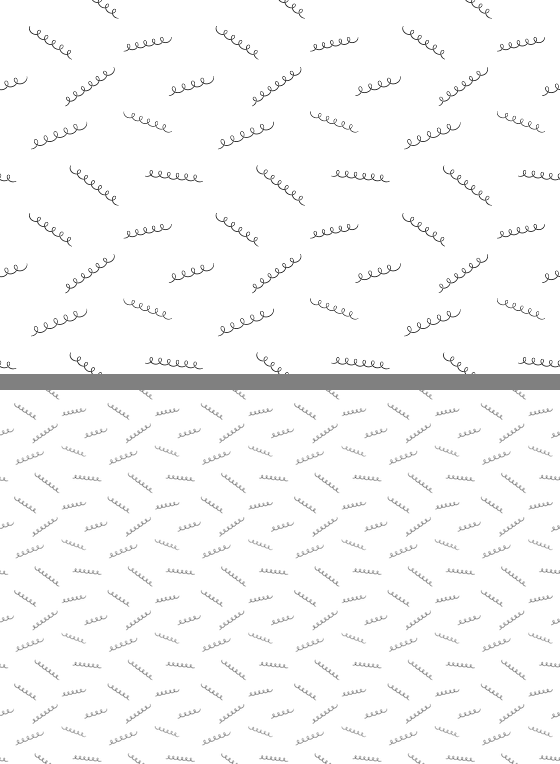
Top, the tile; bottom, the same tile 2 across and 2 down.
Write a Shadertoy shader that draws this pattern.

```glsl
// Seamless pattern of thin hand-drawn spring squiggles scattered on white, 3 by 2 tiles.

const vec2 REPEATS = vec2(3.0, 2.0);
const vec3 PAPER = vec3(1.0);
const vec3 INK = vec3(0.07);
const float TAU = 6.2831853;
const float UNIT = 1.0 / 256.0;   // layout grid step within one tile
const int COUNT = 8;
const int STEPS = 32;

// Start and end of each squiggle on the layout grid.
const vec4 ENDS[COUNT] = vec4[COUNT](
    vec4(41, 220, 98, 175), vec4(170, 186, 235, 205),
    vec4(90, 111, 156, 164), vec4(232, 125, 293, 151),
    vec4(170, 103, 235, 76), vec4(43, 52, 119, 89),
    vec4(199, 15, 278, 8), vec4(97, 29, 162, -25));

// Loop count, start phase, end phase, pen weight.
const vec4 STYLE[COUNT] = vec4[COUNT](
    vec4(5, 1.2, 3.45, 1.0), vec4(5, 2.84, 5.1, 1.0),
    vec4(6, 2.84, 5.1, 1.0), vec4(4, 2.84, 5.1, 1.0),
    vec4(5, 1.2, 4.3, 0.75), vec4(5, 2.84, 5.1, 0.95),
    vec4(6, 2.84, 4.0, 1.0), vec4(6, 1.2, 3.9, 1.0));

// Looping trochoid with a slightly unsteady radius.
vec2 coil(float t, float seed) {
    float radius = 2.3 + 0.09 * sin(1.3 * t + seed) + 0.06 * sin(0.57 * t + 2.0 * seed);
    return vec2(t, 0.0) + radius * vec2(-sin(t), cos(t));
}

// Complex product and quotient: rotate and scale in one step.
vec2 cmul(vec2 a, vec2 b) {
    return vec2(a.x * b.x - a.y * b.y, a.x * b.y + a.y * b.x);
}

vec2 cdiv(vec2 a, vec2 b) {
    return cmul(a, vec2(b.x, -b.y)) / dot(b, b);
}

// Distance to a segment (x) and position along it (y).
vec2 segment(vec2 p, vec2 a, vec2 b) {
    vec2 ab = b - a;
    float h = clamp(dot(p - a, ab) / max(dot(ab, ab), 1e-8), 0.0, 1.0);
    return vec2(length(p - a - h * ab), h);
}

// Closest distance (x) and curve phase (y), searching only nearby phases.
vec2 nearestOnCoil(vec2 p, float t0, float t1, float seed) {
    float lo = clamp(p.x - 3.2, t0, t1);
    float hi = clamp(p.x + 3.2, t0, t1);
    float dt = (hi - lo) / float(STEPS);
    vec2 best = vec2(1e3, lo);
    vec2 a = coil(lo, seed);
    for (int i = 0; i < STEPS; i++) {
        float t = lo + dt * float(i);
        vec2 b = coil(t + dt, seed);
        vec2 hit = segment(p, a, b);
        if (hit.x < best.x) best = vec2(hit.x, t + dt * hit.y);
        a = b;
    }
    return best;
}

// Ink coverage of one squiggle at a tile position.
float squiggle(vec2 p, vec4 ends, vec4 style, float seed, float pixel) {
    vec2 span = (ends.zw - ends.xy) * UNIT;
    vec2 middle = 0.5 * (ends.xy + ends.zw) * UNIT;
    vec2 q = fract(p - middle + 0.5) - 0.5;   // wraps across tile edges
    if (length(q) > 0.5 * length(span) + 0.04) return 0.0;

    // Map the tile position into the coil's own frame.
    float t0 = style.y;
    float t1 = TAU * style.x + style.z;
    vec2 first = coil(t0, seed);
    vec2 reach = coil(t1, seed) - first;
    vec2 local = first + cmul(cdiv(q + 0.5 * span, span), reach);
    if (abs(local.y) > 4.0) return 0.0;

    // Heavier pen on the lower arcs, tapered tips.
    vec2 hit = nearestOnCoil(local, t0, t1, seed);
    float dist = hit.x * length(span) / length(reach);
    float tip = smoothstep(0.0, 0.8, min(hit.y - t0, t1 - hit.y));
    float pen = mix(0.3, 0.54, 0.5 - 0.5 * cos(hit.y + 0.4));
    pen *= style.w * mix(0.6, 1.0, tip) * UNIT;
    return clamp(0.5 + (pen - dist) / pixel, 0.0, 1.0);
}

void mainImage(out vec4 fragColor, in vec2 fragCoord) {
    vec2 tile = fragCoord / iResolution.xy * REPEATS;
    float pixel = REPEATS.y / iResolution.y;
    float ink = 0.0;
    for (int i = 0; i < COUNT; i++) {
        ink = max(ink, squiggle(tile, ENDS[i], STYLE[i], 1.7 * float(i), pixel));
    }
    fragColor = vec4(mix(PAPER, INK, ink), 1.0);
}
```
